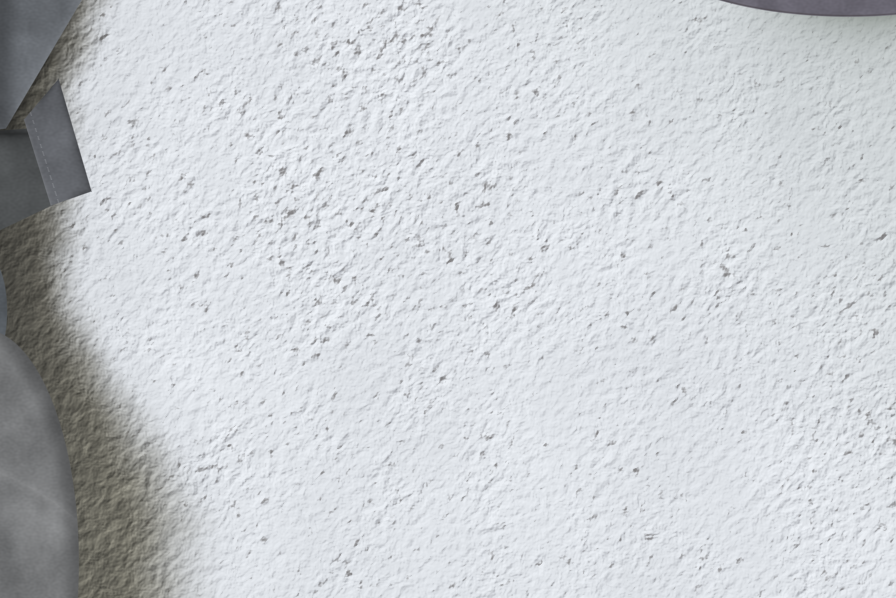
A Shadertoy shader for this texture:

```glsl
vec2 hashGradient(vec2 cell) {
    vec3 h = fract(cell.xyx * vec3(0.1031, 0.1030, 0.0973));
    h += dot(h, h.yzx + 33.33);
    return fract((h.xx + h.yz) * h.zy) * 2.0 - 1.0;
}

float gradientNoise(vec2 p) {
    vec2 i = floor(p), f = fract(p);
    vec2 u = f * f * f * (f * (f * 6.0 - 15.0) + 10.0);
    vec2 e = vec2(0.0, 1.0);
    float a = dot(hashGradient(i), f);
    float b = dot(hashGradient(i + e.yx), f - e.yx);
    float c = dot(hashGradient(i + e.xy), f - e.xy);
    float d = dot(hashGradient(i + e.yy), f - e.yy);
    return mix(mix(a, b, u.x), mix(c, d, u.x), u.y);
}

float fbm(vec2 p, int octaves) {
    float sum = 0.0, amp = 1.0;
    for (int i = 0; i < octaves; i++) {
        sum += amp * gradientNoise(p);
        p = mat2(1.6, 1.2, -1.2, 1.6) * p + 7.3;
        amp *= 0.55;
    }
    return sum;
}

// Rotates into the trowel direction and stretches along it.
vec2 trowelSpace(vec2 p) {
    return vec2(dot(p, vec2(0.72, 0.69)) * 0.72, dot(p, vec2(-0.69, 0.72)));
}

float plasterHeight(vec2 p) {
    vec2 q = trowelSpace(p);
    q += 0.005 * vec2(gradientNoise(p * 31.0), gradientNoise(p * 31.0 + 40.0));
    return fbm(q * 68.0, 3) + 0.4 * gradientNoise(q * 28.0);
}

// Positive on the left of the edge a to b.
float edgeSide(vec2 p, vec2 a, vec2 b) {
    vec2 d = normalize(b - a);
    return dot(p - a, vec2(-d.y, d.x));
}

// Convex quad with clockwise corners.
float quadDistance(vec2 p, vec2 a, vec2 b, vec2 c, vec2 d) {
    return max(max(edgeSide(p, a, b), edgeSide(p, b, c)),
               max(edgeSide(p, c, d), edgeSide(p, d, a)));
}

float ellipseDistance(vec2 p, vec2 centre, vec2 radii) {
    vec2 q = (p - centre) / radii;
    return (dot(q, q) - 1.0) / (2.0 * length(q / radii) + 0.001);
}

float cover(float dist, float blur) {
    return 1.0 - smoothstep(-blur, blur, dist);
}

// One at zero or below, fading with depth.
float glow(float depth, float rate) {
    return exp(-max(depth, 0.0) * rate);
}

float blob(vec2 p, vec2 centre, vec2 size) {
    vec2 q = (p - centre) / size;
    return exp(-dot(q, q));
}

vec3 plaster(vec2 p, float relief) {
    // Rough patches among smoother ones
    float worn = 0.5 * blob(p, vec2(0.63, 0.62), vec2(0.34, 0.28))
               + 0.5 * blob(p, vec2(1.47, 0.35), vec2(0.14, 0.25))
               + 0.35 * blob(p, vec2(0.68, 0.9), vec2(0.2, 0.14));
    worn += 0.9 * fbm(p * 7.0 + 3.0, 3);
    float rough = mix(0.55, 1.25, smoothstep(-0.4, 0.8, worn));

    vec3 col = vec3(0.872, 0.888, 0.908) + 0.025 * fbm(p * 4.0, 3);
    col -= vec3(0.06, 0.055, 0.065) * smoothstep(1.0, 1.6, p.x * 0.7 + p.y * 0.6);
    float lit = clamp(relief, 0.0, 1.0), dim = clamp(-relief - 0.15, 0.0, 1.8);
    col += rough * (0.05 * lit - vec3(0.108, 0.11, 0.108) * dim);

    // Crevices and pits on the shaded slopes
    float pits = fbm(trowelSpace(p) * 66.0 + 19.0, 3) - 0.22 * relief;
    float depth = smoothstep(0.34, 1.0, pits + 0.3 * worn);
    return mix(col, vec3(0.43, 0.42, 0.42), 0.75 * depth);
}

vec3 cloth(vec2 p, vec3 tint) {
    float weave = gradientNoise(p * vec2(150.0, 210.0));
    return tint * (1.0 + 0.08 * weave + 0.18 * fbm(p * 13.0, 3));
}

void mainImage(out vec4 fragColor, in vec2 fragCoord) {
    vec2 p = fragCoord / iResolution.y;
    float blur = 0.9 / iResolution.y;
    vec2 lightStep = vec2(-0.0024, 0.0024);
    float relief = 3.0 * (plasterHeight(p) - plasterHeight(p + lightStep));
    vec3 col = plaster(p, relief);

    // Olive shadow along the left side
    float low = smoothstep(0.55, 0.1, p.y);
    float reach = mix(0.105, 0.285, low) + 0.05 * smoothstep(0.82, 1.0, p.y);
    float ragged = 0.02 * fbm(p * 12.0, 2) + 0.006 * relief;
    float shade = cover(p.x - reach + ragged, mix(0.05, 0.085, low));
    vec3 olive = mix(vec3(0.36, 0.352, 0.32), vec3(0.44, 0.432, 0.39), low);
    olive *= 1.0 + 0.2 * clamp(relief, -1.5, 1.5) + 0.15 * fbm(p * 25.0, 3);
    olive *= mix(0.78, 1.08, smoothstep(0.0, reach, p.x));
    col = mix(col, olive, shade * 0.96);
    col *= 1.0 - 0.06 * cover(p.x - reach - 0.04, 0.14);

    // Dish rim and its shadow in the upper right
    float dish = ellipseDistance(p, vec2(1.42, 1.10), vec2(0.35, 0.128));
    float dishShade = glow(dish, 24.0) * smoothstep(1.15, 1.5, p.x);
    col = mix(col, vec3(0.49, 0.52, 0.49), 0.7 * dishShade);
    vec3 rim = cloth(p, vec3(0.41, 0.40, 0.44));
    rim = mix(rim, vec3(0.27, 0.25, 0.26), cover(abs(dish + 0.002), 0.003));
    col = mix(col, rim, cover(dish, blur));

    // Rounded bag with soft folds
    float bag = ellipseDistance(p, vec2(-0.03, 0.06), vec2(0.162, 0.39));
    float sliver = ellipseDistance(p, vec2(-0.02, 0.48), vec2(0.032, 0.09));
    col = mix(col, cloth(p, vec3(0.34, 0.36, 0.38)), cover(sliver, blur));
    vec3 bagCol = cloth(p, vec3(0.46, 0.465, 0.47));
    float fold = p.y - 0.208 + 0.35 * p.x + 2.0 * p.x * p.x;
    bagCol += 0.06 * glow(abs(fold), 90.0) + 0.05 * blob(p, vec2(0.05, 0.13), vec2(0.04, 0.06));
    bagCol -= 0.06 * blob(p, vec2(0.01, 0.08), vec2(0.03, 0.06));
    bagCol *= mix(0.76, 1.0, smoothstep(0.0, 0.04, -bag));
    col = mix(col, bagCol, cover(bag, blur));

    // Lower strap, stitched flap, then the upper strap
    float lower = quadDistance(p, vec2(-0.1, 0.775), vec2(0.045, 0.785),
                               vec2(0.088, 0.657), vec2(-0.1, 0.567));
    vec3 lowerCol = cloth(p, vec3(0.31, 0.32, 0.325));
    lowerCol *= 1.0 - 0.35 * glow(abs(p.y - 0.776), 130.0);
    col = mix(col, lowerCol, cover(lower, blur));

    vec2 flapFoot = vec2(0.085, 0.656), flapTop = vec2(0.04, 0.80);
    float flap = quadDistance(p, flapTop, vec2(0.098, 0.868), vec2(0.153, 0.68), flapFoot);
    vec3 flapCol = cloth(p, vec3(0.385, 0.395, 0.415));
    float hem = abs(edgeSide(p, flapFoot, flapTop));
    float stitch = cover(abs(hem - 0.014) - 0.001, 0.0015) * step(0.4, fract(p.y * 75.0));
    flapCol += 0.08 * stitch + 0.08 * glow(hem, 300.0);
    flapCol *= 1.0 - 0.3 * glow(-flap, 160.0) * smoothstep(0.02, 0.05, hem);
    col = mix(col, flapCol, cover(flap, blur));

    float upper = quadDistance(p, vec2(-0.1, 1.1), vec2(0.196, 1.1),
                               vec2(0.01, 0.785), vec2(-0.1, 0.77));
    vec3 upperCol = cloth(p, vec3(0.40, 0.415, 0.435));
    upperCol *= 1.0 - 0.25 * cover(p.x - 0.02, 0.02) + 0.12 * glow(-upper, 120.0);
    col *= 1.0 - 0.35 * glow(upper, 90.0) * cover(p.x - 0.11, 0.04);
    col = mix(col, upperCol, cover(upper, blur));

    fragColor = vec4(clamp(col, 0.0, 1.0), 1.0);
}
```
